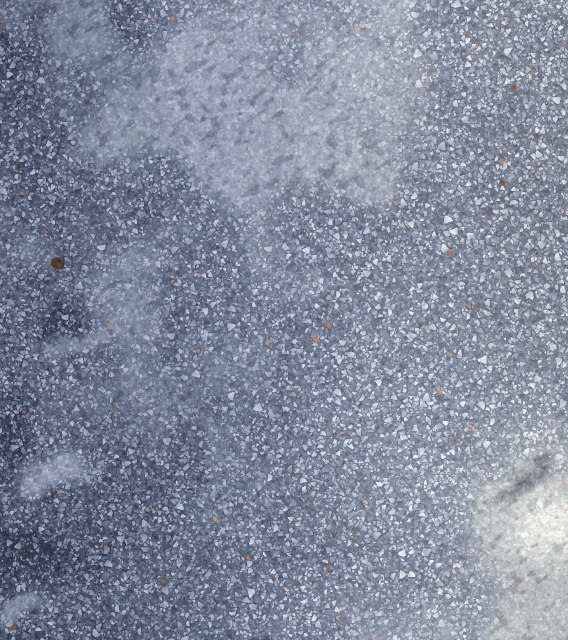
A Shadertoy shader for this texture:

```glsl
// Draws crushed blue-grey gravel half buried in pale dust, lit from the right.

const vec3 DEEP_SLATE = vec3(0.19, 0.215, 0.275);
const vec3 PALE_STONE = vec3(0.88, 0.90, 0.92);
const vec3 RUST = vec3(0.62, 0.36, 0.20);
const vec3 PEBBLE_BROWN = vec3(0.30, 0.22, 0.18);

float hash(vec2 p) {
    vec3 q = fract(p.xyx * vec3(0.1031, 0.1030, 0.0973));
    q += dot(q, q.yzx + 33.33);
    return fract((q.x + q.y) * q.z);
}

float noise(vec2 p) {
    vec2 i = floor(p), f = fract(p);
    f = f * f * (3.0 - 2.0 * f);
    float low = mix(hash(i), hash(i + vec2(1, 0)), f.x);
    float high = mix(hash(i + vec2(0, 1)), hash(i + vec2(1, 1)), f.x);
    return mix(low, high, f.y);
}

float fbm(vec2 p) {
    float sum = 0.0, gain = 0.5;
    for (int i = 0; i < 5; i++) {
        sum += gain * noise(p);
        p = mat2(1.6, 1.2, -1.2, 1.6) * p + 17.3;
        gain *= 0.5;
    }
    return sum;
}

vec2 rotate(vec2 p, float angle) {
    float c = cos(angle), s = sin(angle);
    return vec2(c * p.x + s * p.y, c * p.y - s * p.x);
}

// Soft elliptical patch: 1 in the middle, fading to 0.
float patchAt(vec2 p, vec2 center, vec2 radii, float angle) {
    vec2 q = rotate(p - center, angle) / radii;
    return 1.0 - smoothstep(0.35, 1.5, length(q));
}

// Scatters angular chips over a ground of (tone, rust).
vec2 scatterChips(vec2 ground, vec2 p, float scale, float fill, float size, float seed) {
    vec2 cell = floor(p * scale), local = fract(p * scale);
    float blur = 0.6 * scale / iResolution.y;
    for (int k = 0; k < 9; k++) {
        vec2 offset = vec2(k % 3 - 1, k / 3 - 1);
        vec2 id = cell + offset + seed;
        if (hash(id + 5.7) > fill) continue;
        vec2 center = offset + vec2(hash(id), hash(id + 71.3));
        vec2 q = rotate(local - center, 6.283 * hash(id + 23.1));
        float radius = size * mix(0.6, 1.25, hash(id + 41.9));
        vec2 halfSize = radius * vec2(1.0, mix(0.45, 0.85, hash(id + 13.7)));
        vec2 box = abs(q) - halfSize;
        float corner = dot(q, vec2(0.75, 0.66)) - radius * 0.65;
        float slant = dot(q, vec2(-0.9, 0.44)) - radius * 0.75;
        float edge = max(max(box.x, box.y), max(corner, slant));
        float shade = hash(id + 97.3);
        float tone = 0.20 + 0.66 * shade + 0.10 * q.x / radius;
        float rust = step(0.992, hash(id + 59.5));
        ground.x *= 1.0 - 0.30 * (1.0 - smoothstep(0.0, 0.28, edge));
        ground = mix(ground, vec2(tone, rust), 1.0 - smoothstep(-blur, blur, edge));
    }
    return ground;
}

// Where pale dust lies over the gravel.
float dustCover(vec2 p) {
    float d = 0.85 * smoothstep(0.42, 0.72, fbm(p * 5.0 + 3.0));
    d += 0.9 * patchAt(p, vec2(0.31, 0.88), vec2(0.20, 0.06), 0.65);
    d += 0.9 * patchAt(p, vec2(0.13, 0.94), vec2(0.06, 0.06), -0.8);
    d += 0.9 * patchAt(p, vec2(0.43, 0.77), vec2(0.13, 0.08), -0.2);
    d += 0.8 * patchAt(p, vec2(0.12, 0.465), vec2(0.05, 0.022), 0.3);
    d += 0.9 * patchAt(p, vec2(0.09, 0.26), vec2(0.07, 0.03), 0.4);
    d += 0.9 * patchAt(p, vec2(0.04, 0.05), vec2(0.05, 0.016), 0.1);
    d += 0.9 * patchAt(p, vec2(0.86, 0.15), vec2(0.13, 0.16), 0.3);
    d -= 0.7 * patchAt(p, vec2(0.23, 0.97), vec2(0.07, 0.05), 0.0);
    return clamp(d, 0.0, 1.0);
}

// Broad light and hollows, as an offset of tone.
float relief(vec2 p) {
    float light = mix(-0.17, 0.12, smoothstep(-0.05, 0.75, p.x));
    light += 0.22 * (fbm(p * 3.0 + 9.0) - 0.48);
    light += 0.20 * patchAt(p, vec2(0.87, 0.17), vec2(0.07, 0.06), -0.5);
    light += 0.12 * patchAt(p, vec2(0.09, 0.25), vec2(0.06, 0.025), 0.4);
    light -= 0.34 * patchAt(p, vec2(0.83, 0.255), vec2(0.055, 0.018), 0.6);
    light -= 0.13 * patchAt(p, vec2(0.03, 0.13), vec2(0.12, 0.05), 0.0);
    light -= 0.14 * patchAt(p, vec2(0.10, 0.50), vec2(0.025, 0.05), -0.5);
    light -= 0.13 * patchAt(p, vec2(0.02, 0.31), vec2(0.03, 0.08), 0.0);
    return light;
}

void mainImage(out vec4 fragColor, in vec2 fragCoord) {
    vec2 p = fragCoord / iResolution.y;
    vec2 warp = vec2(fbm(p * 14.0), fbm(p * 14.0 + 40.0)) - 0.48;
    vec2 bent = p + 0.07 * warp;
    float dust = dustCover(bent);

    // Gravel, from fine grit up to larger chips
    vec2 stone = vec2(0.24 + 0.2 * noise(p * 260.0), 0.0);
    stone = scatterChips(stone, p, 190.0, 0.85, 0.55, 11.0);
    stone = scatterChips(stone, p, 125.0, 0.60, 0.50, 210.0);
    stone = scatterChips(stone, p, 80.0, 0.28 * (1.0 - 0.7 * dust), 0.45, 430.0);

    // Dust veil with crumbs and small pits
    float powder = 0.69 + 0.34 * (fbm(p * 110.0) - 0.48);
    powder -= 0.22 * smoothstep(0.66, 0.85, noise(rotate(p, 0.6) * vec2(75.0, 120.0)));
    float tone = mix(stone.x, powder, 0.72 * dust) + relief(bent);
    tone += 0.14 * (noise(p * 330.0) - 0.5);
    tone = clamp(tone + 0.035, 0.0, 1.08);

    // Colour: cool on the left, warmer to the lower right
    vec3 color = mix(DEEP_SLATE, PALE_STONE, tone);
    color += vec3(-0.01, 0.0, 0.025) * 4.0 * tone * (1.0 - tone);
    float warmth = smoothstep(0.35, 0.95, p.x) * (0.4 + 0.6 * dust);
    color += mix(vec3(-0.012, -0.006, 0.012), vec3(0.03, 0.015, -0.03), warmth);
    color = mix(color, RUST * (0.5 + tone), 0.75 * stone.y * (1.0 - 0.5 * dust));

    // Lone brown pebble
    float pebble = length(rotate(p - vec2(0.09, 0.588), -0.5) / vec2(0.012, 0.009));
    color = mix(color, PEBBLE_BROWN * (0.7 + 0.6 * noise(p * 150.0)), 1.0 - smoothstep(0.8, 1.1, pebble));
    fragColor = vec4(clamp(color, 0.0, 1.0), 1.0);
}
```
